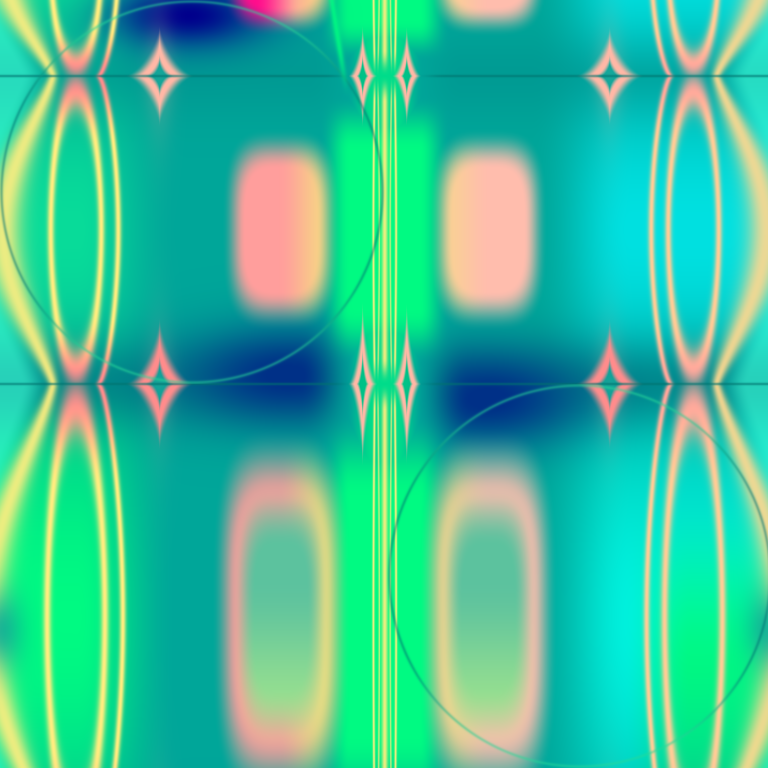
A three.js fragment shader for this background:

```glsl
// Mirrored neon contours: stretched rows of ovals, pinched diamonds and soft blocks.
#define TEAL vec3(0.0, 0.65, 0.60)
#define GREEN vec3(0.0, 0.98, 0.51)
#define CYAN vec3(0.0, 0.88, 0.88)
#define NAVY vec3(0.0, 0.19, 0.53)
#define PINK vec3(1.0, 0.55, 0.55)
#define PEACH vec3(1.0, 0.72, 0.65)
#define YELLOW vec3(1.0, 0.93, 0.50)
#define ROW_MID 0.5
#define ROW_TOP 0.099
#define LINE 0.0042

varying vec2 vUv;

float bell(float x) { return exp(-x * x); }

float blob(vec2 p, vec2 center, vec2 radius) {
  vec2 q = (p - center) / radius;
  return exp(-dot(q, q));
}

// Concave diamond: x = filled rim, y = hollow centre.
vec2 diamond(vec2 q) {
  q = pow(abs(q) + 1e-5, vec2(0.7));
  float s = q.x + q.y;
  float hole = 1.0 - smoothstep(0.36, 0.62, s);
  return vec2((1.0 - smoothstep(0.70, 1.08, s)) * (1.0 - hole), hole);
}

void main() {
  vec2 p = vec2(vUv.x, 1.0 - vUv.y);
  float d = abs(p.x - 0.501);
  float right = smoothstep(0.46, 0.56, p.x);

  // Rows grow taller downwards; swell is 0 at a row seam and 1 mid row.
  bool low = p.y > ROW_MID;
  bool high = p.y < ROW_TOP;
  float top = low ? ROW_MID : (high ? -0.202 : ROW_TOP);
  float len = low ? 0.607 : (high ? 0.301 : 0.401);
  float t = (p.y - top) / len;
  float swell = sin(3.14159 * t);
  float seam = min(t, 1.0 - t) * len;
  float mid = smoothstep(0.29, 0.31, p.y);
  float lower = low ? 1.0 : 0.0;

  // Teal ground, brighter wings and green spine.
  vec3 wing = mix(mix(vec3(0.03, 0.86, 0.60), GREEN, lower), CYAN, right);
  wing = mix(wing, vec3(0.0, 0.97, 0.86), 0.7 * right * lower);
  wing = mix(wing, GREEN, right * smoothstep(0.62, 0.88, p.y) * smoothstep(0.31, 0.40, d));
  float wingEdge = mix(0.27, 0.19, right);
  vec3 col = mix(TEAL, wing, smoothstep(wingEdge, wingEdge + 0.13, d) * (0.25 + 0.75 * swell));
  col = mix(col, vec3(0.0, 0.48, 0.51), mix(0.25, 0.72, mid) * bell(seam / 0.055) * smoothstep(0.03, 0.10, d));
  float spine = 1.0 - smoothstep(0.045, 0.085, d);
  col = mix(col, GREEN, spine * max(smoothstep(0.2, 0.7, swell), 0.65 * (1.0 - smoothstep(0.015, 0.05, d))));

  // Dark pools.
  float pool = blob(p, vec2(0.375, 0.489), vec2(0.13, 0.060));
  pool = max(pool, blob(p, vec2(0.635, 0.519), vec2(0.12, 0.060)));
  pool *= smoothstep(0.035, 0.11, d);
  col = mix(col, NAVY, min(1.0, 1.05 * pool));
  col = mix(col, vec3(0.0, 0.0, 0.55), blob(p, vec2(0.245, 0.02), vec2(0.10, 0.042)));

  // Soft blocks: filled above, hollow below.
  vec2 b = abs(vec2((d - 0.135) / mix(0.064, 0.075, lower), (t - 0.5) / mix(0.275, 0.34, lower)));
  float s = pow(pow(b.x, 3.5) + pow(b.y, 3.5), 1.0 / 3.5);
  float block = 1.0 - smoothstep(0.72, 1.20, s);
  float inner = 1.0 - smoothstep(0.075, 0.14, d);
  vec3 fill = mix(vec3(1.0, 0.62, 0.61), vec3(1.0, 0.74, 0.68), right);
  fill = mix(fill, vec3(0.96, 0.88, 0.50), inner * mix(0.8, 0.95, lower) * mix(1.0, 0.7, right));
  if (high) fill = mix(fill, vec3(1.0, 0.05, 0.55), (1.0 - right) * smoothstep(0.11, 0.17, d));
  col = mix(col, fill, block);
  vec3 hollow = mix(vec3(0.36, 0.76, 0.62), vec3(0.60, 0.88, 0.56), smoothstep(0.75, 0.94, p.y));
  col = mix(col, hollow, lower * (1.0 - smoothstep(0.45, 0.88, s)));

  // Outer glow, oval and its curved neighbour on each wing.
  vec3 ink = mix(PINK, YELLOW, smoothstep(0.05, 0.65, swell));
  ink = mix(ink, PEACH, 0.6 * right);
  float reach = 0.432 + mix(0.065, 0.085, lower) * pow(swell, 1.2);
  float glow = bell((d - reach) / (0.006 + 0.018 * swell));
  col = mix(col, vec3(0.25, 1.0, 0.85), 0.6 * smoothstep(0.0, 0.04, d - reach));
  col = mix(col, mix(YELLOW, PEACH, 0.4 * right), 0.92 * glow);
  col = mix(col, TEAL, 0.8 * bell((d - 0.5) / 0.03) * bell((p.y - 0.82) / 0.05));
  float ovalWidth = mix(0.035, 0.040, lower);
  float oval = length(vec2((d - 0.402) / ovalWidth, (t - 0.5) / 0.475));
  col = mix(col, ink, bell((oval - 0.94) / 0.13));
  float bend = 0.373 - mix(0.026, 0.032, lower) * pow(swell, 0.6);
  col = mix(col, ink, bell((d - bend) / LINE));

  // Diamonds pinched onto the row seams, with fading vertical trails.
  vec2 large = diamond(vec2((d - 0.293) / 0.042, seam / mix(0.062, 0.082, mid)));
  vec2 small = diamond(vec2((d - 0.0287) / 0.018, seam / mix(0.065, 0.105, mid)));
  float trail = bell((d - 0.293) / 0.017) * exp(-seam / 0.045);
  col = mix(col, PEACH, 0.45 * trail);
  col = mix(col, TEAL, 0.8 * large.y);
  col = mix(col, mix(PEACH, PINK, mid), large.x);
  col = mix(col, vec3(0.0, 0.75, 0.52), 0.8 * small.y);
  col = mix(col, PEACH, small.x);

  // Fine spine threads that gather at every seam.
  float threads = bell(d / 0.0038);
  threads = max(threads, 0.75 * bell((d - 0.0090 + 0.0020 * swell) / 0.0013));
  threads = max(threads, bell((d - 0.0130 - 0.0018 * swell) / 0.0016));
  col = mix(col, YELLOW, 0.92 * threads * smoothstep(0.0, 0.035, seam));
  col = mix(col, vec3(0.0, 0.45, 0.43), 0.6 * bell(seam / 0.0018) * smoothstep(0.04, 0.08, d));

  // Faint circles on the falling diagonal, plus a short upper streak.
  vec2 c = p.y < 0.5 ? vec2(0.25) : vec2(0.755, 0.75);
  float ring = bell((length(p - c) - 0.248) / 0.0022);
  float lit = smoothstep(0.10, 0.23, abs(p.y - c.y));
  col = mix(col, mix(vec3(0.0, 0.45, 0.45), vec3(0.15, 0.85, 0.60), lit), 0.45 * ring);
  float streak = bell((p.x - 0.432 - 0.16 * p.y) / 0.004) * (1.0 - smoothstep(0.06, 0.13, p.y));
  col = mix(col, GREEN, 0.8 * streak);

  gl_FragColor = vec4(col, 1.0);
}
```
